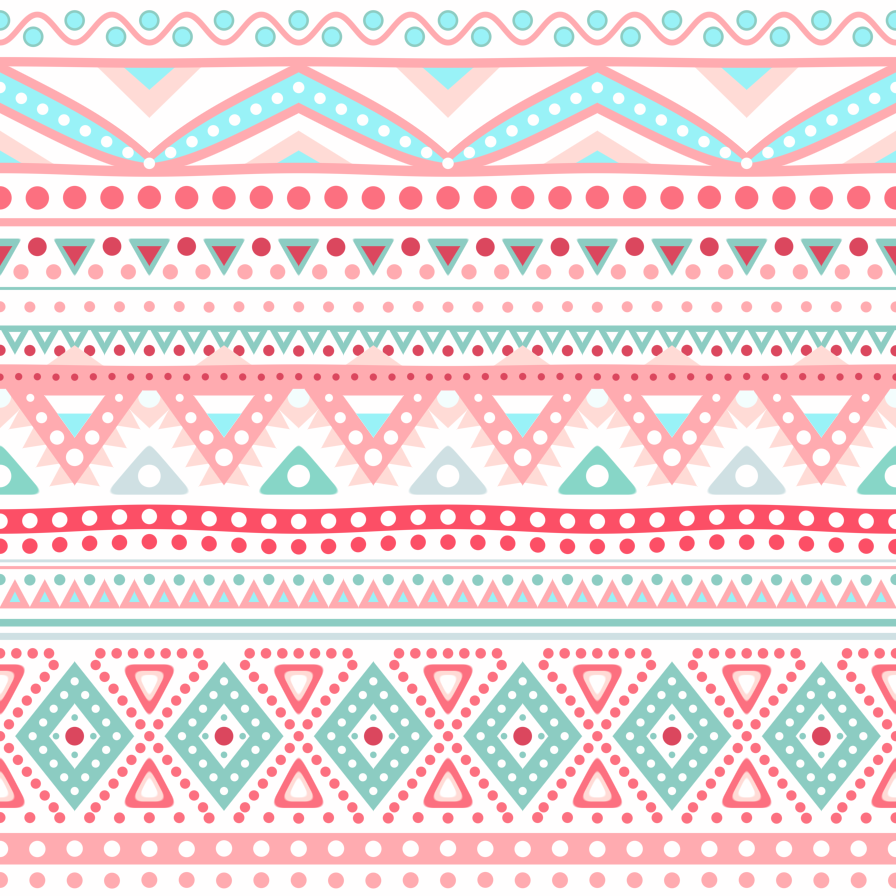
Reproduce this pattern procedurally as a Shadertoy shader.

```glsl
// Folk-style border: stacked rows of dots, zigzags, chevrons, triangles and diamonds.
// Each row folds x into a cell and paints signed distance shapes over one another.
// The canvas is 768 units tall, with y measured downward from the top.
const float UNITS = 768., TAU = 6.28319;
const vec3 PAPER = vec3(1, .996, .996), PINK = vec3(1, .67, .69),
  TEAL = vec3(.55, .8, .76), MINT = vec3(.53, .84, .78), RED = vec3(.99, .31, .4),
  CORAL = vec3(.99, .44, .5), CYAN = vec3(.6, .95, .97), PEACH = vec3(1, .86, .84),
  CRIMSON = vec3(.86, .28, .37), MIST = vec3(.81, .88, .89);

float hash(vec2 p) { return fract(sin(dot(p, vec2(127.1, 311.7))) * 43758.5); }
float rep(float x, float size) { return x - size * floor(x / size + .5); }
float disc(vec2 p, float x, float y, float r) { return length(p - vec2(x, y)) - r; }
float stripe(float y, float top, float end) { return max(top - y, y - end); }

// Triangle from its base line to a tip h away; soft rounds the corners.
float tri(vec2 p, float base, float w, float h, float soft) {
  float y = (p.y - base) * sign(h);
  h = abs(h);
  float side = dot(vec2(length(vec2(p.x, .3 * soft)), y - h), normalize(vec2(h, w)));
  float k = max(soft - abs(side + y), 0.);
  return max(side, -y) + .25 * k * k / max(soft, .01);
}

float diamond(vec2 p, vec2 size) {
  return (dot(abs(p), 1. / size) - 1.) * size.x * size.y / length(size);
}

// Evenly spaced beads from a to b.
float beads(vec2 p, vec2 a, vec2 b, float n, float r) {
  vec2 d = b - a;
  float t = clamp(dot(p - a, d) / dot(d, d), 0., 1.);
  return length(p - a - d * floor(t * n + .5) / n) - r;
}

// Row of dots with a slight hand-placed offset.
float dots(vec2 p, float y, float gap, float r) {
  float id = floor(p.x / gap + .5);
  return disc(p, id * gap, y + .7 * hash(vec2(id, y)) - .35, r);
}

void paint(inout vec3 c, vec3 ink, float d) {
  float edge = .75 * UNITS / iResolution.y;
  c = mix(ink, c, smoothstep(-edge, edge, d));
}

void waveRow(inout vec3 c, vec2 p) {
  float a = TAU * p.x / 64., slope = 1.18 * sin(a);
  paint(c, PINK, abs(p.y - 24.5 - 12. * cos(a)) / sqrt(1. + slope * slope) - 2.5);
  float d = min(disc(vec2(rep(p.x, 64.), p.y), 0., 17.5, 8.8),
                disc(vec2(abs(rep(p.x, 128.)), p.y), 28.5, 31.5, 8.8));
  paint(c, TEAL, d);
  paint(c, CYAN, d + 2.2);
}

void chevronRow(inout vec3 c, vec2 p, float sway) {
  vec2 q = vec2(abs(rep(p.x, 256.)), p.y), dip = vec2(128. - q.x, p.y);
  float t = q.x / 128., band = abs(p.y - 75. - 65. * t) - 13. * (1. - pow(t, 4.));
  paint(c, PEACH, min(tri(dip, 55., 47., 46., 0.), tri(q, 143., 50., -31., 0.)));
  paint(c, CYAN, min(tri(dip, 55., 25., 22., 0.), tri(q, 143., 24., -14., 0.)));
  paint(c, PINK, max(.89 * (band - 9.), stripe(p.y, 50., 148.)));
  paint(c, CYAN, max(.89 * band, stripe(p.y, 57., 141.)));
  paint(c, PINK, abs(p.y + .6 * sway - 53.5) - 4.);
  paint(c, PINK, abs(p.y + 1.5 * sway - 145.5) - 4.5);
  paint(c, PAPER, beads(q, vec2(0, 75), vec2(128, 140), 7., 4.9));
}

void smallRows(inout vec3 c, vec2 p) {
  paint(c, CORAL, dots(p, 169.5, 32., 10.));
  vec2 q = vec2(rep(p.x, 64.), p.y), tooth = vec2(rep(p.x - 12.8, 25.6), p.y);
  paint(c, PINK, min(stripe(p.y, 187., 194.), disc(vec2(abs(q.x), p.y), 18., 233., 6.5)));
  paint(c, TEAL, min(tri(q, 204.5, 18.5, 33., 3.), stripe(p.y, 246., 248.5)));
  paint(c, CRIMSON, min(tri(q, 211., 10.5, 17., 0.), dots(p - vec2(32, 0), 211.5, 64., 8.)));
  paint(c, PINK, dots(p, 263., 25.6, 4.7));
  paint(c, TEAL, min(stripe(p.y, 279., 283.), tri(tooth, 280., 13.5, 24., 0.)));
  paint(c, PAPER, tri(tooth, 284.5, 5.2, 9., 0.));
  paint(c, CRIMSON, dots(p, 300.5, 25.6, 4.8));
}

void largeTriangles(inout vec3 c, vec2 p, float sway) {
  vec2 q = vec2(abs(rep(p.x - 64., 128.)), p.y), gap = vec2(64. - q.x, p.y);
  // Spikes along the slanted sides
  vec2 along = normalize(vec2(-59, 83)), e = q - vec2(59, 333);
  float s = dot(e, along), rise = dot(e, vec2(along.y, -along.x));
  float spikes = .45 * (rise + 2. * abs(rep(s - 10., 20.)) - 18.);
  paint(c, PEACH, min(max(spikes, stripe(s, 4., 100.)), tri(gap, 335., 34., 32., 0.)));
  paint(c, mix(PAPER, CYAN, .12), disc(gap, 0., 340., 9.5));
  paint(c, PINK, min(stripe(p.y + .7 * sway, 313., 334.), tri(q, 332., 60., 84., 0.)));
  float pane = tri(q, 339., 26., 36., 0.);
  paint(c, PAPER, pane);
  paint(c, CYAN, max(pane, 354.5 - p.y));
  for (float f = 0.; f < 1.1; f += 1. / 3.)
    paint(c, PAPER, disc(q, 38. * max(1. - pow(f, 1.25), 0.), 341. + 51. * f, 3.4 + 4.1 * f));
  paint(c, CRIMSON, dots(p, 323., 16., 3.1));
  // Alternating tents
  bool even = mod(floor(p.x / 128. + .5), 2.) < .5;
  paint(c, even ? MINT : MIST, tri(gap, 424., 38., -45., 9.));
  paint(c, PAPER, disc(gap, 0., 408., 9.7));
}

void middleRows(inout vec3 c, vec2 p, float sway) {
  vec2 w = p - vec2(0, 2. * sway), q = vec2(rep(p.x - 12.8, 25.6), p.y);
  paint(c, RED, min(stripe(w.y, 434.5, 455.5), dots(w, 466.5, 25.6, 6.6)));
  paint(c, PAPER, dots(w, 445., 25.6, 6.6));
  paint(c, MIST, min(stripe(p.y, 479.5, 482.), stripe(p.y, 542.5, 548.5)));
  paint(c, TEAL, min(dots(p, 497., 25.6, 4.8), stripe(p.y, 530.5, 537.)));
  paint(c, PINK, min(abs(p.y - 486.5) - 1.3, tri(q, 521.5, 13.5, -25., 0.)));
  paint(c, CYAN, tri(q, 516., 4.5, -9., 0.));
}

void diamondRow(inout vec3 c, vec2 p) {
  vec2 q = abs(vec2(rep(p.x - 64., 128.), p.y - 631.)), gap = vec2(64. - q.x, q.y);
  paint(c, TEAL, diamond(q, vec2(51, 64)));
  paint(c, PAPER, min(diamond(q, vec2(22, 28)), beads(q, vec2(36, 0), vec2(0, 47), 4., 3.5)));
  paint(c, TEAL, beads(q, vec2(16, 0), vec2(0, 16), 1., 2.8));
  paint(c, CRIMSON, disc(q, 0., 0., 8.));
  // Nested rounded drops, then beads around them
  paint(c, CORAL, tri(gap, 61.5, 25., -49., 11.));
  paint(c, PEACH, tri(gap, 56., 15.5, -31., 9.));
  paint(c, PAPER, tri(gap, 52.5, 9.5, -21., 7.));
  float rim = p.y < 631. ? beads(gap, vec2(0, 71), vec2(42, 71), 3., 4.5) : dots(p, 701., 25.6, 4.7);
  paint(c, CORAL, min(rim, beads(gap, vec2(0), vec2(46, 61), 6., 4.4)));
}

void mainImage(out vec4 fragColor, in vec2 fragCoord) {
  vec2 p = fragCoord * UNITS / iResolution.y;
  p.y = UNITS - p.y;
  float sway = cos(TAU * p.x / 256.);
  vec3 c = PAPER;
  waveRow(c, p);
  chevronRow(c, p, sway);
  smallRows(c, p);
  largeTriangles(c, p, sway);
  middleRows(c, p, sway);
  diamondRow(c, p);
  paint(c, PINK, min(stripe(p.y, 714., 741.), dots(p, 754.5, 32., 6.8)));
  paint(c, PAPER, dots(p, 727.5, 32., 7.));
  fragColor = vec4(c, 1);
}
```
